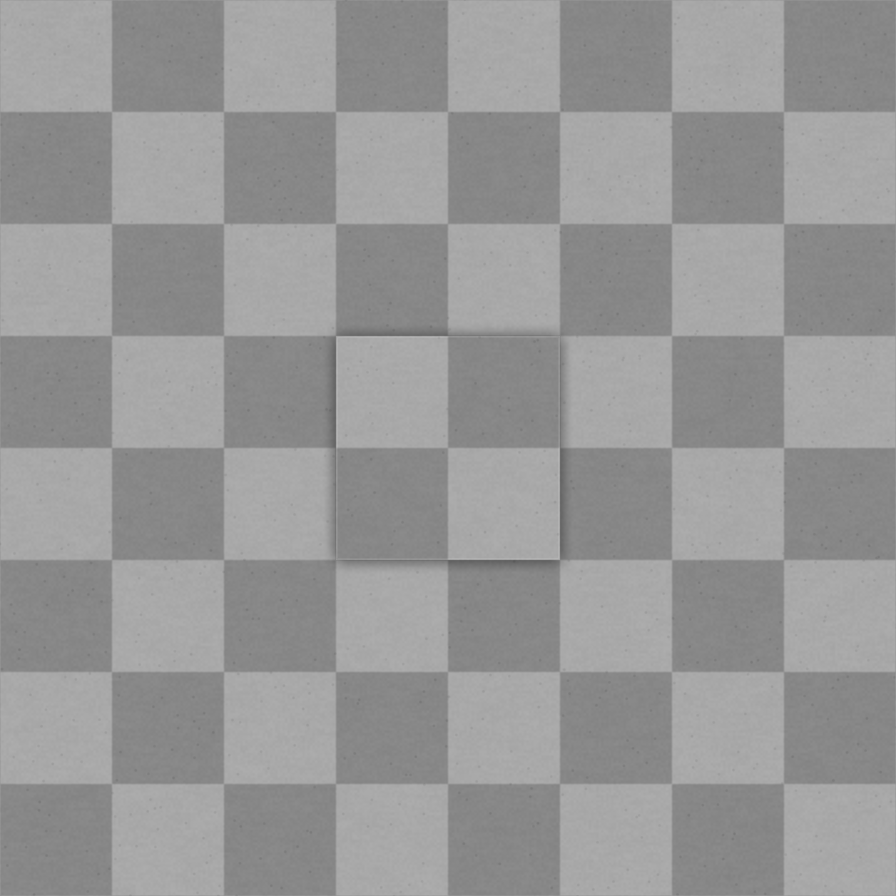
This pattern is drawn by a three.js fragment shader. Its source:

```glsl
varying vec2 vUv;

const float CELLS = 8.0;
const float EDGE = 0.0011;
const vec3 LIGHT_TILE = vec3(0.66);
const vec3 DARK_TILE = vec3(0.53);

const vec2 PANEL_CENTER = vec2(0.5);
const float PANEL_HALF = 0.125;
const vec2 SHADOW_OFFSET = vec2(0.0, -0.001);
const float SHADOW_BLUR = 0.016;
const float SHADOW_STRENGTH = 0.55;
const float RIM_WIDTH = 0.0013;
const float RIM_LIGHT = 0.045;

const float GRAIN_SCALE = 360.0;
const float GRAIN_AMOUNT = 0.022;
const float FIBRE_AMOUNT = 0.012;
const float MOTTLE_AMOUNT = 0.006;
const float PIT_SCALE = 90.0;
const float PIT_AMOUNT = 0.045;

float hash(vec2 p) {
  vec3 q = fract(vec3(p.xyx) * 0.1031);
  q += dot(q, q.yzx + 33.33);
  return fract((q.x + q.y) * q.z);
}

vec2 hash2(vec2 p) {
  return vec2(hash(p), hash(p + 57.3));
}

float valueNoise(vec2 p) {
  vec2 i = floor(p);
  vec2 f = fract(p);
  f = f * f * (3.0 - 2.0 * f);
  float low = mix(hash(i), hash(i + vec2(1.0, 0.0)), f.x);
  float high = mix(hash(i + vec2(0.0, 1.0)), hash(i + vec2(1.0)), f.x);
  return mix(low, high, f.y);
}

// Sparse dark pits: cellular distance, kept only in a few cells
float paperPits(vec2 p) {
  vec2 cell = floor(p);
  float pits = 0.0;
  for (int y = -1; y <= 1; y++) {
    for (int x = -1; x <= 1; x++) {
      vec2 id = cell + vec2(float(x), float(y));
      float present = step(0.88, hash(id + 19.7));
      float dist = length(p - id - hash2(id));
      pits = max(pits, present * (1.0 - smoothstep(0.04, 0.22, dist)));
    }
  }
  return pits;
}

// Layered sines for slow changes of tone
float mottle(vec2 p) {
  float sum = 0.0;
  float weight = 0.5;
  for (int i = 0; i < 4; i++) {
    sum += weight * sin(p.x + 1.7 * sin(p.y)) * sin(p.y + 1.3 * sin(p.x));
    p = mat2(0.8, 0.6, -0.6, 0.8) * p * 1.9 + 2.4;
    weight *= 0.6;
  }
  return sum;
}

float paper(vec2 uv) {
  float grain = valueNoise(uv * GRAIN_SCALE) - 0.5;
  float fibre = valueNoise(uv * vec2(70.0, 260.0) + 11.0) - 0.5;
  return GRAIN_AMOUNT * grain + FIBRE_AMOUNT * fibre
    + MOTTLE_AMOUNT * mottle(uv * 42.0) - PIT_AMOUNT * paperPits(uv * PIT_SCALE);
}

// Smooth checkerboard: 1 on light tiles, 0 on dark ones
float checker(vec2 uv) {
  vec2 p = uv * CELLS;
  vec2 toEdge = 0.5 - abs(fract(p) - 0.5);
  vec2 side = 1.0 - 2.0 * mod(floor(p), 2.0);
  vec2 wave = side * smoothstep(0.0, EDGE * CELLS, toEdge);
  return 0.5 - 0.5 * wave.x * wave.y;
}

float boxDistance(vec2 p, float halfSize) {
  vec2 d = abs(p) - halfSize;
  return length(max(d, 0.0)) + min(max(d.x, d.y), 0.0);
}

float softBox(vec2 p, float halfSize, float blur) {
  vec2 cover = 1.0 - smoothstep(-blur, blur, abs(p) - halfSize);
  return cover.x * cover.y;
}

void main() {
  vec3 color = mix(DARK_TILE, LIGHT_TILE, checker(vUv));
  color += paper(vUv);

  // Raised panel: shadow outside, thin bright rim inside
  vec2 p = vUv - PANEL_CENTER;
  float dist = boxDistance(p, PANEL_HALF);
  float outside = smoothstep(-0.5 * EDGE, 0.5 * EDGE, dist);
  float shadow = softBox(p - SHADOW_OFFSET, PANEL_HALF, SHADOW_BLUR);
  color *= 1.0 - SHADOW_STRENGTH * shadow * outside;
  float rim = 1.0 - smoothstep(0.0, RIM_WIDTH, abs(dist + RIM_WIDTH));
  color += RIM_LIGHT * rim;

  gl_FragColor = vec4(color, 1.0);
}
```
